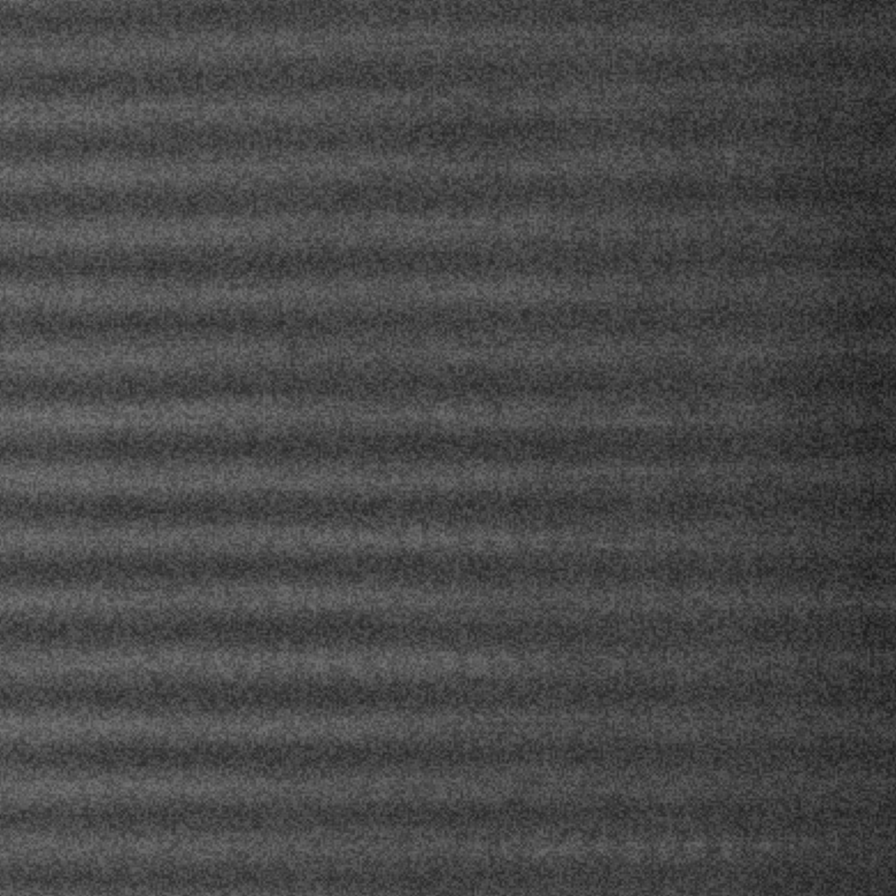
Reproduce this texture procedurally as a Shadertoy shader.

```glsl
// Dark grey cloth with fourteen soft horizontal ribs, fading to the right, with fine grain.

const float TAU = 6.2831853;
const float RIB_PITCH = 0.0690;
const float FIRST_RIB = 0.0534;
const float BEAD_PITCH = 0.0355;

float hash(vec2 cell) {
    vec3 p = fract(vec3(cell.xyx) * 0.1031);
    p += dot(p, p.yzx + 33.33);
    return fract((p.x + p.y) * p.z);
}

float valueNoise(vec2 p) {
    vec2 cell = floor(p);
    vec2 f = fract(p);
    f = f * f * (3.0 - 2.0 * f);
    float low = mix(hash(cell), hash(cell + vec2(1.0, 0.0)), f.x);
    float high = mix(hash(cell + vec2(0.0, 1.0)), hash(cell + vec2(1.0, 1.0)), f.x);
    return mix(low, high, f.y);
}

// Noise centred on zero, in the range -1 to 1
float signedNoise(vec2 p) {
    return 2.0 * valueNoise(p) - 1.0;
}

// Rib coordinate: whole numbers lie on the bright crests
float ribCoordinate(vec2 uv) {
    float lift = 0.022 * (uv.x - 0.4) * smoothstep(0.25, 1.0, uv.y);
    float wobble = 0.0035 * signedNoise(vec2(uv.x * 3.0, uv.y * 9.0) + 17.0);
    return (uv.y - lift - FIRST_RIB + wobble) / RIB_PITCH;
}

// Bright rib with its own strength, uneven along its length
float ribShade(vec2 uv, float rib) {
    float index = floor(rib + 0.5);
    float strength = 0.8 + 0.4 * hash(vec2(index + 40.0, 7.0));
    float along = 1.0 + 0.4 * signedNoise(vec2(uv.x * 5.0, index * 3.7 + 50.0));
    float wave = cos(TAU * rib);
    float amplitude = mix(0.055, 0.019, smoothstep(0.0, 1.0, uv.x));
    return amplitude * strength * wave * mix(1.0, along, step(0.0, wave));
}

// Faint beads along the crests, in patches right of centre
float beadShade(vec2 uv, float rib, float crest) {
    float index = floor(rib + 0.5);
    float patchy = smoothstep(0.4, 0.8, valueNoise(vec2(uv.x * 4.0, index * 5.3 + 90.0)));
    float side = smoothstep(0.15, 0.6, uv.x) * (1.0 - smoothstep(0.8, 1.0, uv.x));
    float drift = 0.8 * signedNoise(vec2(uv.x * 9.0, index * 2.1 + 20.0));
    float bead = 0.5 + 0.5 * cos(TAU * uv.x / BEAD_PITCH + drift);
    return 0.045 * bead * patchy * side * crest;
}

// Thin stretched threads, strongest on the crests
float threadShade(vec2 uv, float crest) {
    float fine = signedNoise(vec2(uv.x * 7.0, uv.y * 260.0));
    float coarse = signedNoise(vec2(uv.x * 4.0 + 31.0, uv.y * 110.0));
    return (0.6 * fine + 0.4 * coarse) * mix(0.007, 0.026, crest);
}

// Cloudy wear and faint upright smudges
float wearShade(vec2 uv) {
    float cloud = signedNoise(uv * 6.0 + 61.0) + 0.6 * signedNoise(uv * 15.0 + 13.0);
    float smudge = signedNoise(vec2(uv.x * 34.0, uv.y * 9.0) + 80.0);
    return 0.009 * cloud + 0.010 * smudge * smoothstep(0.2, 0.8, uv.x);
}

// Close weave: random grain over a faint diagonal twill
float grainShade(vec2 uv) {
    float grain = signedNoise(uv * 390.0) + 0.5 * signedNoise(uv * 233.0 + 9.0);
    float twill = sin(TAU * (uv.x * 85.0 + uv.y * 125.0));
    return 0.066 * grain + 0.005 * twill;
}

void mainImage(out vec4 fragColor, in vec2 fragCoord) {
    vec2 uv = fragCoord / iResolution.xy;
    float rib = ribCoordinate(uv);
    float crest = smoothstep(-0.1, 0.9, cos(TAU * rib));

    // Light falls off from left to right, with a darker right edge
    float shade = mix(0.328, 0.245, uv.x);
    shade -= 0.035 * smoothstep(0.8, 1.0, uv.x);

    shade += ribShade(uv, rib);
    shade += beadShade(uv, rib, crest);
    shade += threadShade(uv, crest);
    shade += wearShade(uv);
    shade += grainShade(uv);

    fragColor = vec4(vec3(clamp(shade, 0.0, 1.0)), 1.0);
}
```
